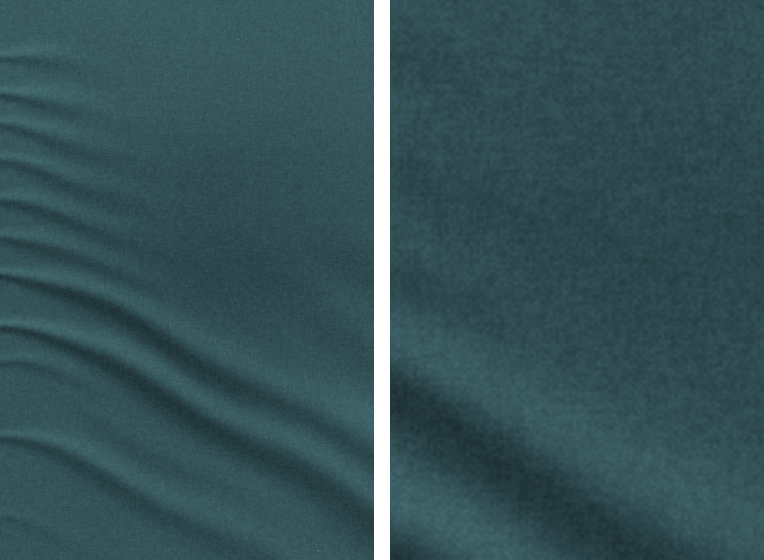
Left, the full canvas; right, a detail of the centre.
Write a Shadertoy shader that draws this texture.

```glsl
// Teal woven cloth pulled into soft folds that fan out from the left edge.
// Each fold is a sagging curve with a lit ridge above a shaded valley;
// layered noise and sines add the fine weave, and sparse cells hold lint.
#define SHADOW_TEAL vec3(0.148, 0.240, 0.260)
#define LIGHT_TEAL  vec3(0.240, 0.382, 0.402)
#define BASE_LIGHT  0.64
#define FOLD_WIDTH  0.011
#define FOLD_SPREAD 0.090
#define FOLD_DEPTH  1.55
#define GRAIN_SCALE 340.0
#define GRAIN_DEPTH 0.46
#define SHORT_FOLDS 6

float hash(vec2 p) {
    vec3 q = fract(p.xyx * 0.1031);
    q += dot(q, q.yzx + 33.33);
    return fract((q.x + q.y) * q.z);
}

float valueNoise(vec2 p) {
    vec2 cell = floor(p), f = fract(p);
    f = f * f * (3.0 - 2.0 * f);
    vec2 e = vec2(1.0, 0.0);
    return mix(mix(hash(cell), hash(cell + e), f.x),
               mix(hash(cell + e.yx), hash(cell + e.xx), f.x), f.y);
}

float bell(float t) { return exp(-t * t); }

// Light change from one fold that starts on the left edge at height start.
float fold(vec2 p, float start, float reach, float strength) {
    float slope = mix(0.20, 0.57, smoothstep(0.10, 0.70, start));
    float sag = slope * (sqrt(p.x * p.x + 0.03) - 0.173);
    float width = FOLD_WIDTH + FOLD_SPREAD * p.x * (1.0 - 0.45 * p.x);
    float t = (p.y - start - sag) / width;
    float ridge = bell((t + 0.9) / 1.1);
    float valley = bell((t - 0.5) / (t < 0.5 ? 0.75 : 1.15));
    return strength * bell(p.x / reach) * (0.72 * ridge - valley);
}

float foldLight(vec2 p) {
    // Slight waviness keeps the curves from running parallel.
    p.y += 0.010 * sin(p.x * 8.0 + p.y * 6.0) + 0.004 * sin(p.x * 21.0 - p.y * 13.0);

    // Long folds crossing the cloth.
    float light = fold(p, 0.725, 1.50, 0.50);
    light += fold(p, 0.870, 1.90, 0.52);
    light += fold(p, 1.040, 0.80, 0.16) * smoothstep(0.1, 0.35, p.x);
    light += fold(p, 1.175, 0.85, 0.38);

    // Short creases gathered at the left edge.
    for (int i = 0; i < SHORT_FOLDS; i++) {
        float n = float(i);
        float jitter = hash(vec2(n, 7.0));
        float start = 0.155 + 0.093 * n + 0.035 * (jitter - 0.5);
        light += fold(p, start, 0.19 + 0.035 * n, 0.24 + 0.20 * jitter);
    }
    light += fold(p, 0.965, 0.24, 0.28);
    light += fold(p, 1.395, 0.20, 0.14);
    return FOLD_DEPTH * light;
}

// Broad shading: bright top, dim centre, faint diagonal swells at the right.
float broadLight(vec2 p) {
    float light = BASE_LIGHT + 0.18 * bell(p.y / 0.35);
    vec2 centre = (p - vec2(0.60, 0.76)) / vec2(0.42, 0.42);
    light -= 0.34 * exp(-dot(centre, centre));
    light += 0.12 * sin(26.0 * (p.y - 0.8 * p.x)) * smoothstep(0.6, 1.0, p.x)
                  * smoothstep(0.5, 0.8, p.y);
    return light + 0.12 * (valueNoise(p * vec2(4.0, 7.0)) - 0.5);
}

// Fine grain with faint horizontal and vertical threads.
float weave(vec2 p) {
    vec2 g = p * GRAIN_SCALE;
    float grain = valueNoise(g) + 0.6 * valueNoise(g * 0.55 + 9.0) - 0.8;
    float threads = valueNoise(g * vec2(0.25, 0.95)) + valueNoise(g * vec2(0.95, 0.25)) - 1.0;
    float ribs = sin(g.x * 2.1) * sin(g.y * 2.3);
    return GRAIN_DEPTH * (0.60 * grain + 0.38 * threads + 0.10 * ribs);
}

// Rare pale specks of lint.
float lint(vec2 p) {
    vec2 cell = floor(p * 12.0);
    vec2 spot = 0.2 + 0.6 * vec2(hash(cell + 3.0), hash(cell + 17.0));
    float d = length(fract(p * 12.0) - spot) / 12.0;
    return step(0.965, hash(cell + 41.0)) * (1.0 - smoothstep(0.0010, 0.0035, d));
}

void mainImage(out vec4 fragColor, in vec2 fragCoord) {
    // x runs 0 to 1 rightward, y runs 0 to 1.5 downward.
    vec2 uv = fragCoord / iResolution.xy;
    vec2 p = vec2(uv.x, 1.5 * (1.0 - uv.y));

    float light = broadLight(p) + foldLight(p);
    light = clamp(light, -0.45, 1.35) + weave(p) + 0.9 * lint(p);
    vec3 color = mix(SHADOW_TEAL, LIGHT_TEAL, light);
    fragColor = vec4(clamp(color, 0.0, 1.0), 1.0);
}
```
